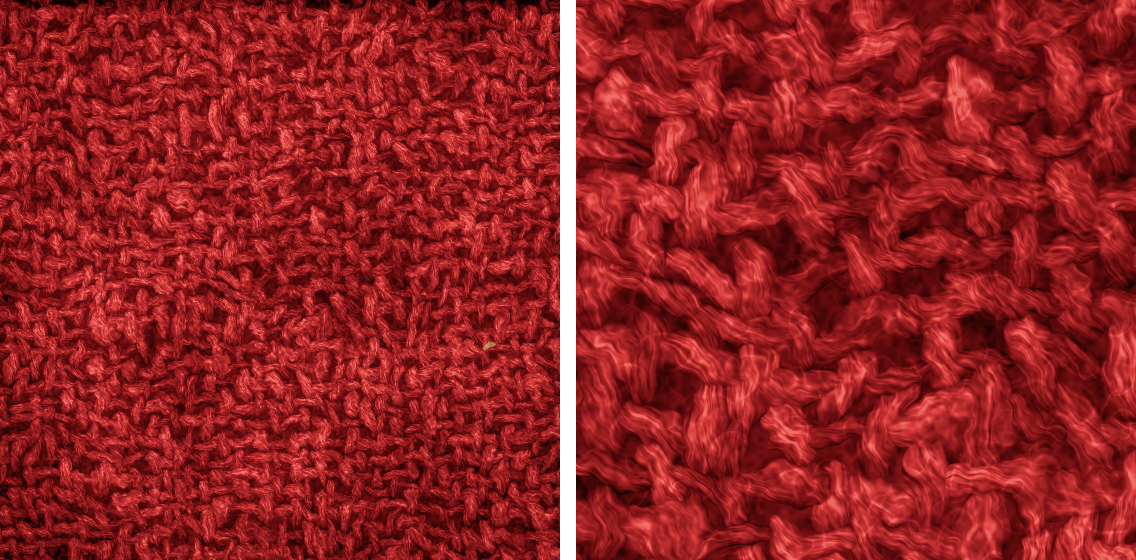
Left: the whole. Right: its middle third, enlarged.
Write a Shadertoy shader that draws this texture.

```glsl
// Coarse red wool cloth: plain weave of fuzzy, uneven yarns with stray hairs.

float hash(vec2 p) {
    vec3 q = fract(p.xyx * vec3(0.1031, 0.1030, 0.0973));
    q += dot(q, q.yzx + 33.33);
    return fract((q.x + q.y) * q.z);
}

float noise(vec2 p) {
    vec2 i = floor(p), f = fract(p);
    f = f * f * (3.0 - 2.0 * f);
    return mix(mix(hash(i), hash(i + vec2(1, 0)), f.x),
               mix(hash(i + vec2(0, 1)), hash(i + vec2(1, 1)), f.x), f.y);
}

vec2 noise2(vec2 p) {
    return vec2(noise(p), noise(p + 57.3)) - 0.5;
}

mat2 rotation(float a) {
    return mat2(cos(a), sin(a), -sin(a), cos(a));
}

// Dark to light wool, tone from 0 to 1
vec3 woolColor(float tone) {
    float t = tone * 5.0;
    vec3 c = vec3(0.23, 0.02, 0.02) * clamp(1.0 + t, 0.25, 1.0);
    c = mix(c, vec3(0.38, 0.04, 0.05), clamp(t, 0.0, 1.0));
    c = mix(c, vec3(0.51, 0.08, 0.09), clamp(t - 1.0, 0.0, 1.0));
    c = mix(c, vec3(0.66, 0.14, 0.15), clamp(t - 2.0, 0.0, 1.0));
    c = mix(c, vec3(0.84, 0.23, 0.23), clamp(t - 3.0, 0.0, 1.0));
    return mix(c, vec3(0.94, 0.43, 0.40), clamp(t - 4.0, 0.0, 1.0));
}

// Tone of the woven yarns; overlapping floats blend by height
float weave(vec2 uv) {
    vec2 grid = vec2(36.0, 30.0);
    vec2 p = uv * grid + 1.3 * noise2(uv * 8.0) + 0.5 * noise2(uv * 32.0)
           + 0.16 * noise2(uv * 130.0);
    float weightSum = exp2(5.0);
    float toneSum = weightSum * (0.02 + 0.3 * noise(uv * vec2(150.0, 110.0)));

    for (int j = -2; j <= 2; j++)
    for (int i = -2; i <= 2; i++) {
        vec2 cell = floor(p) + vec2(i, j);
        float r = hash(cell + 3.7), s = hash(cell + 91.1), k = hash(cell + 47.9);
        bool upright = (mod(cell.x + cell.y, 2.0) < 0.5) != (k > 0.94);

        // Position inside the float: x runs along the yarn
        vec2 q = (p - cell - 0.5 - 0.35 * (vec2(r, s) - 0.5)) * 33.0 / grid;
        vec2 yarn = rotation((k - 0.5) * 0.75) * q;
        if (upright) yarn = yarn.yx;
        vec2 size = upright ? vec2(0.88, 0.41) : vec2(0.98, 0.35);
        size *= 0.82 + 0.4 * vec2(s, r);
        vec2 e = abs(yarn) / size;
        float body = 1.0 - pow(e.x, 2.6) - e.y * e.y;
        if (body <= 0.0) continue;

        // Twisted fibres and light from the upper left
        float round_ = sqrt(body);
        float twist = yarn.y + 0.4 * yarn.x;
        float fibre = 0.6 * noise(vec2(yarn.x * 3.0, twist * 12.0) + cell * 17.0)
                    + 0.4 * noise(vec2(yarn.x * 7.0, twist * 27.0) + cell * 29.0);
        float tone = -0.03 + 0.66 * round_ + 0.75 * (fibre - 0.5)
                   + 0.22 * (r - 0.5) + 0.16 * dot(q, vec2(-0.5, 0.8));
        tone += upright ? 0.05 : -0.02;
        float weight = exp2(22.0 * round_ * (0.72 + 0.4 * s));
        weightSum += weight;
        toneSum += weight * tone;
    }
    return toneSum / weightSum;
}

// Thin curled hairs, one arc per cell of a turned grid
float hairs(vec2 uv) {
    float cover = 0.0;
    for (int layer = 0; layer < 5; layer++) {
        float n = float(layer);
        vec2 p = rotation(n * 1.1 + 0.3) * uv * (19.0 + 3.0 * n) + n * 13.0;
        vec2 cell = floor(p);
        float r = hash(cell + n), s = hash(cell + 31.0 + n);
        vec2 q = p - cell - 0.5 + 0.12 * noise2(p * 4.0);
        float radius = 0.2 + 0.18 * r;
        float line = 1.0 - smoothstep(0.008, 0.04, abs(length(q) - radius));
        float facing = dot(normalize(q + 1e-4), rotation(s * 6.28) * vec2(1, 0));
        cover = max(cover, line * smoothstep(0.1, 0.7, facing) * (0.4 + 0.6 * s));
    }
    return cover;
}

void mainImage(out vec4 fragColor, in vec2 fragCoord) {
    vec2 uv = fragCoord / iResolution.xy;
    float tone = weave(uv);

    // Fuzz, hairs and uneven wear
    tone += 0.2 * (noise(uv * 210.0) - 0.5) + 0.14 * (noise(uv * 390.0) - 0.5);
    tone += 0.16 * hairs(uv);
    tone += 0.18 * (noise(uv * 6.0 + 8.0) - 0.5);

    // Darker borders
    tone -= 0.14 * smoothstep(0.4, 0.72, length(uv - 0.5));
    tone -= 0.3 * smoothstep(0.975, 1.0, uv.y);
    vec3 color = woolColor(tone);

    // Small straw fleck
    vec2 f = rotation(-0.45) * (uv - vec2(0.875, 0.383)) + 0.006 * noise2(uv * 90.0);
    float fleck = 1.0 - smoothstep(0.7, 1.1, length(f / vec2(0.013, 0.0055)));
    color = mix(color, vec3(0.80, 0.56, 0.33) * (0.75 + 0.4 * noise(uv * 250.0)), fleck);

    fragColor = vec4(color, 1.0);
}
```
